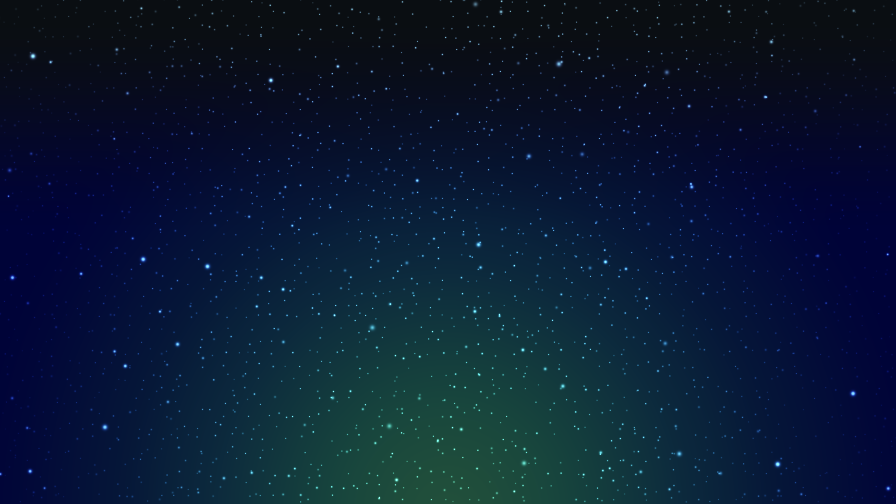
Reproduce this background procedurally as a WebGL 2 fragment shader.

```glsl
#version 300 es
precision highp float;
// A starry night sky with a green glow rising from the horizon.

uniform vec2 u_resolution;
out vec4 fragColor;

vec3 hash3(vec2 p) {
    vec3 q = fract(p.xyx * vec3(0.1031, 0.1030, 0.0973));
    q += dot(q, q.yxz + 33.33);
    return fract((q.xxy + q.yzz) * q.zyx);
}

// Background: radial glow over deep blue, fading to near black at the top.
vec3 skyColor(vec2 p) {
    float r = length((p - vec2(0.0, -0.02)) * vec2(1.0, 0.96));
    vec3 sky = mix(vec3(0.13, 0.31, 0.23), vec3(0.09, 0.27, 0.24), smoothstep(0.0, 0.28, r));
    sky = mix(sky, vec3(0.05, 0.17, 0.24), smoothstep(0.18, 0.50, r));
    sky = mix(sky, vec3(0.025, 0.10, 0.22), smoothstep(0.40, 0.68, r));
    sky = mix(sky, vec3(0.0, 0.01, 0.22), smoothstep(0.55, 0.98, r));
    return mix(sky, vec3(0.04, 0.055, 0.07), smoothstep(0.52, 0.98, p.y));
}

// One star per grid cell, kept clear of the cell border.
float starLayer(vec2 p, float cell, float radius, float density, float seed) {
    vec2 id = floor(p / cell);
    vec3 place = hash3(id + seed);
    vec3 look = hash3(id + seed + 57.0);
    vec2 center = (id + 0.15 + 0.7 * place.xy) * cell;

    // Widen stars smaller than a pixel while preserving their total light.
    float size = radius * mix(0.7, 1.15, look.x);
    float drawn = max(size, 0.6 / u_resolution.y);
    float light = size * size / (drawn * drawn);
    float d = length(p - center) / drawn;
    return step(place.z, density) * light * mix(0.35, 1.0, look.y) * exp(-d * d);
}

void main() {
    // Canvas height is one unit; x is centred.
    vec2 p = (gl_FragCoord.xy - vec2(0.5 * u_resolution.x, 0.0)) / u_resolution.y;
    vec3 sky = skyColor(p);

    // Fine dust is strongest near the middle, bright stars are spread evenly.
    float middle = 1.0 - 0.75 * smoothstep(0.25, 0.9, abs(p.x));
    float dust = starLayer(p, 0.024, 0.0015, 0.6, 11.0)
               + starLayer(p, 0.040, 0.0019, 0.6, 83.0);
    float stars = 0.9 * dust * middle
                + starLayer(p, 0.085, 0.0027, 0.42, 151.0)
                + 1.3 * starLayer(p, 0.19, 0.0042, 0.55, 229.0);

    // Stars take the local sky hue and whiten towards their cores.
    vec3 hue = sky / max(sky.r, max(sky.g, sky.b));
    vec3 tint = mix(hue, vec3(0.6, 0.95, 1.0), 0.25 + 0.6 * smoothstep(0.1, 0.9, stars));
    fragColor = vec4(min(sky + tint * stars, 1.0), 1.0);
}
```
